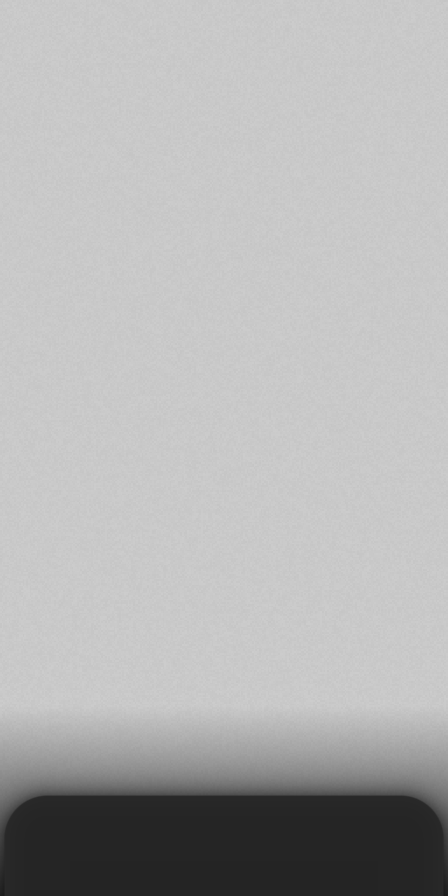
A WebGL 1 fragment shader for this background:

```glsl
precision highp float;

uniform vec2 u_resolution;

// Lengths are in canvas widths, measured from the lower left.
const float WALL_TONE = 0.787;
const float FLOOR_TONE = 0.17;
const float FADE_TOP = 0.424;
const float PANEL_TOP = 0.224;
const float PANEL_HALF_WIDTH = 0.49;
const float PANEL_RADIUS = 0.096;
const float PANEL_TONE = 0.143;
const float RIM_LIFT = 0.018;
const float RIM_WIDTH = 0.03;
const float SHADOW_STRENGTH = 0.42;
const float SHADOW_WIDTH = 0.024;
const float GRAIN_CELLS = 256.0;
const float GRAIN_AMOUNT = 0.022;
const float MOTTLE_CELLS = 90.0;
const float MOTTLE_AMOUNT = 0.008;

float hash(vec2 cell) {
  vec3 q = fract(vec3(cell.xyx) * 0.1031);
  q += dot(q, q.yzx + 33.33);
  return fract((q.x + q.y) * q.z);
}

float valueNoise(vec2 p) {
  vec2 cell = floor(p);
  vec2 f = fract(p);
  f = f * f * (3.0 - 2.0 * f);
  float low = mix(hash(cell), hash(cell + vec2(1.0, 0.0)), f.x);
  float high = mix(hash(cell + vec2(0.0, 1.0)), hash(cell + 1.0), f.x);
  return mix(low, high, f.y);
}

float roundedBox(vec2 p, vec2 halfSize, float radius) {
  vec2 q = abs(p) - halfSize + radius;
  return length(max(q, 0.0)) + min(max(q.x, q.y), 0.0) - radius;
}

void main() {
  vec2 p = gl_FragCoord.xy / u_resolution.x;
  float pixel = 1.0 / u_resolution.x;

  // The panel runs on below the lower edge, so only its top is rounded.
  vec2 halfSize = vec2(PANEL_HALF_WIDTH, 0.5);
  vec2 center = vec2(0.5, PANEL_TOP - halfSize.y);
  float dist = roundedBox(p - center, halfSize, PANEL_RADIUS);

  // Grainy wall
  float grain = (hash(floor(p * GRAIN_CELLS)) - 0.5) * GRAIN_AMOUNT;
  grain += (valueNoise(p * MOTTLE_CELLS) - 0.5) * MOTTLE_AMOUNT;
  float wall = WALL_TONE + grain;

  // Fade towards the bottom, then the soft shadow around the panel
  float fade = clamp(1.0 - p.y / FADE_TOP, 0.0, 1.0);
  wall *= mix(1.0, FLOOR_TONE / WALL_TONE, fade);
  wall *= 1.0 - SHADOW_STRENGTH * exp(-max(dist, 0.0) / SHADOW_WIDTH);

  // Dark panel with a faintly lighter rim
  float panel = PANEL_TONE + RIM_LIFT * exp(min(dist, 0.0) / RIM_WIDTH);
  float coverage = 1.0 - smoothstep(-pixel, pixel, dist);

  gl_FragColor = vec4(vec3(mix(wall, panel, coverage)), 1.0);
}
```
